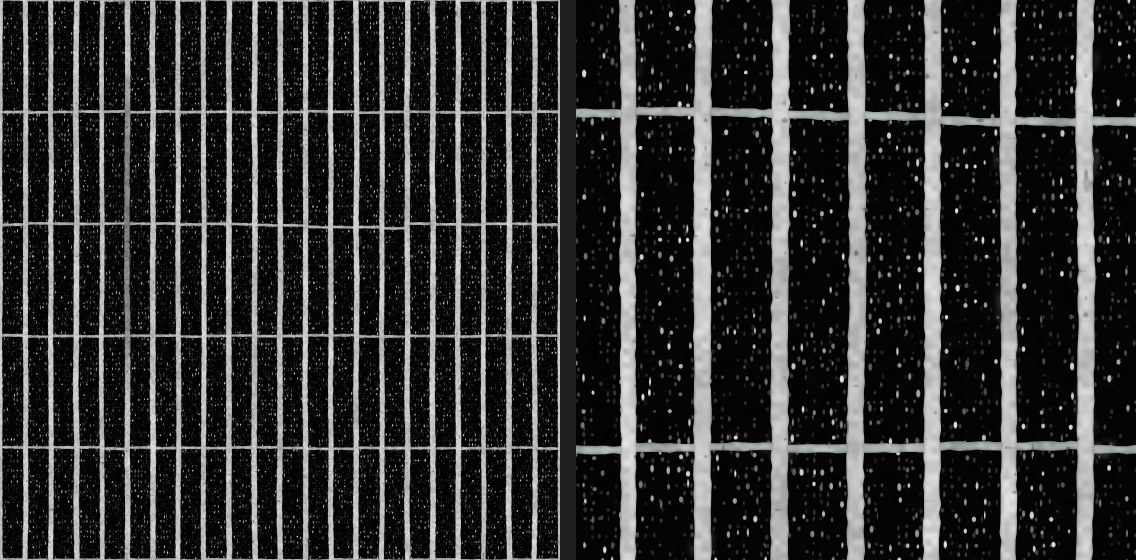
Left: the whole. Right: its middle third, enlarged.
Reproduce this texture procedurally as a WebGL 1 fragment shader.

```glsl
precision highp float;

// Stacked black tiles, 22 across and 5 down, with pale cement joints.
// Joints are distance bands bent by wrapping noise; the tiles carry mineral
// flecks, scattered one per cell of a grid that wraps at the canvas edge.

uniform vec2 u_resolution;

const vec2 TILES = vec2(22.0, 5.0);
const vec2 JOINT_HALF = vec2(0.0047, 0.0025);
const vec3 TILE_BLACK = vec3(0.008);
const vec3 CEMENT = vec3(0.76);
const vec3 CEMENT_THIN = vec3(0.66, 0.69, 0.67);
const float STAINED_JOINT = 5.0;
const float SAGGING_JOINT = 3.0;
const float SAG_END = 16.0;

float hash(vec2 p) {
  return fract(sin(dot(p, vec2(127.1, 311.7))) * 43758.5453);
}

// Value noise on the unit square with a whole number of cells per side.
float wrapNoise(vec2 uv, vec2 cells, float seed) {
  vec2 p = uv * cells;
  vec2 i = floor(p);
  vec2 f = fract(p);
  f = f * f * (3.0 - 2.0 * f);
  vec2 a = mod(i, cells) + seed;
  vec2 b = mod(i + 1.0, cells) + seed;
  return mix(mix(hash(a), hash(vec2(b.x, a.y)), f.x),
             mix(hash(vec2(a.x, b.y)), hash(b), f.x), f.y);
}

// Antialiased coverage of a signed distance.
float coverage(float d, float px) {
  return clamp(0.5 - d / px, 0.0, 1.0);
}

// Upright elliptical flecks: returns coverage times a random brightness.
float flecks(vec2 uv, vec2 cells, vec2 radius, float density, float seed, float px) {
  vec2 p = uv * cells;
  vec2 id = mod(floor(p), cells) + seed;
  vec2 centre = 0.3 + 0.4 * vec2(hash(id + 3.1), hash(id + 7.7));
  vec2 r = radius * (0.65 + 0.7 * vec2(hash(id + 11.3), hash(id + 17.9)));
  vec2 q = (fract(p) - centre) / cells;
  float d = (length(q / r) - 1.0) * r.x;
  float light = mix(0.3, 1.0, hash(id + 23.5));
  return coverage(d, px) * light * step(hash(id), density);
}

// Signed distance to the upright joint, whose line wanders with height.
float uprightJoint(vec2 uv, float index, float rough) {
  float wander = wrapNoise(vec2(index / TILES.x, uv.y), vec2(TILES.x, 10.0), 5.0) - 0.5;
  float swell = hash(vec2(index, 41.0)) - 0.5;
  float offset = uv.x - floor(uv.x * TILES.x + 0.5) / TILES.x;
  return abs(offset - 0.002 * wander) - JOINT_HALF.x - 0.0009 * swell + rough;
}

// Signed distance to the level joint, shifted a little under every tile.
float levelJoint(vec2 uv, float index, float column, float rough) {
  float shift = 0.0025 * (hash(vec2(column, index + 61.0)) - 0.5);
  float sagging = 1.0 - step(0.5, abs(index - SAGGING_JOINT));
  float sag = smoothstep(0.34, 0.7, uv.x) * step(column + 0.5, SAG_END);
  float tilt = 0.0015 * (fract(uv.x * TILES.x) - 0.5) * (hash(vec2(column, index + 83.0)) - 0.5);
  float offset = uv.y - floor(uv.y * TILES.y + 0.5) / TILES.y;
  return abs(offset - shift - tilt + 0.007 * sag * sagging) - JOINT_HALF.y + rough;
}

// Black tile face with bright flecks, faint dust and scuffs by the joints.
vec3 tileFace(vec2 uv, vec2 tile, float jointDistance, float px) {
  float cluster = wrapNoise(uv, vec2(44.0, 25.0), 9.0);
  float density = 0.12 + 0.28 * cluster + 0.1 * hash(tile + 29.0);
  float bright = flecks(uv, vec2(176.0, 110.0), vec2(0.00095, 0.0017), density, 13.0, px);
  float dust = flecks(uv, vec2(220.0, 200.0), vec2(0.0008, 0.0012), 0.38, 37.0, px);
  float scuff = smoothstep(0.8, 0.95, wrapNoise(uv, vec2(66.0, 35.0), 53.0));
  scuff *= 1.0 - smoothstep(0.0, 0.006, jointDistance);
  float grain = wrapNoise(uv, vec2(256.0), 71.0);
  float light = max(0.85 * bright, 0.28 * dust);
  return TILE_BLACK + 0.015 * grain + 0.2 * scuff * grain + light;
}

// Grainy cement with small pits and slightly dirty margins.
vec3 cement(vec2 uv, vec3 base, float jointDistance) {
  float grain = wrapNoise(uv, vec2(256.0), 19.0) - 0.5;
  float blotch = wrapNoise(uv, vec2(88.0, 40.0), 43.0) - 0.5;
  float pit = smoothstep(0.86, 0.97, wrapNoise(uv, vec2(190.0), 67.0));
  float margin = smoothstep(-0.0018, 0.0, jointDistance);
  return base + 0.14 * grain + 0.1 * blotch - 0.2 * pit - 0.12 * margin;
}

void main() {
  vec2 uv = gl_FragCoord.xy / u_resolution;
  float px = 1.0 / min(u_resolution.x, u_resolution.y);
  vec2 tile = floor(uv * TILES);
  vec2 joint = mod(floor(uv * TILES + 0.5), TILES);

  // Joint shapes
  float rough = 0.0012 * (wrapNoise(uv, vec2(180.0), 31.0) - 0.5);
  float upright = uprightJoint(uv, joint.x, rough);
  float level = levelJoint(uv, joint.y, tile.x, rough);
  float nearest = min(upright, level);

  // Cement tone, with one joint stained over part of its height
  float stained = 1.0 - step(0.5, abs(joint.x - STAINED_JOINT));
  stained *= smoothstep(0.2, 0.45, uv.y) * (1.0 - smoothstep(0.78, 0.92, uv.y));
  float tone = wrapNoise(uv, vec2(TILES.x, 8.0), 97.0) - 0.5;
  vec3 uprightBase = CEMENT + 0.07 * tone - 0.24 * stained;

  // Tiles first, then thin level joints, then the upright joints over them
  vec3 color = tileFace(uv, tile, nearest, px);
  color = mix(color, cement(uv, CEMENT_THIN, level), coverage(level, px));
  color = mix(color, cement(uv, uprightBase, upright), coverage(upright, px));
  gl_FragColor = vec4(clamp(color, 0.0, 1.0), 1.0);
}
```
